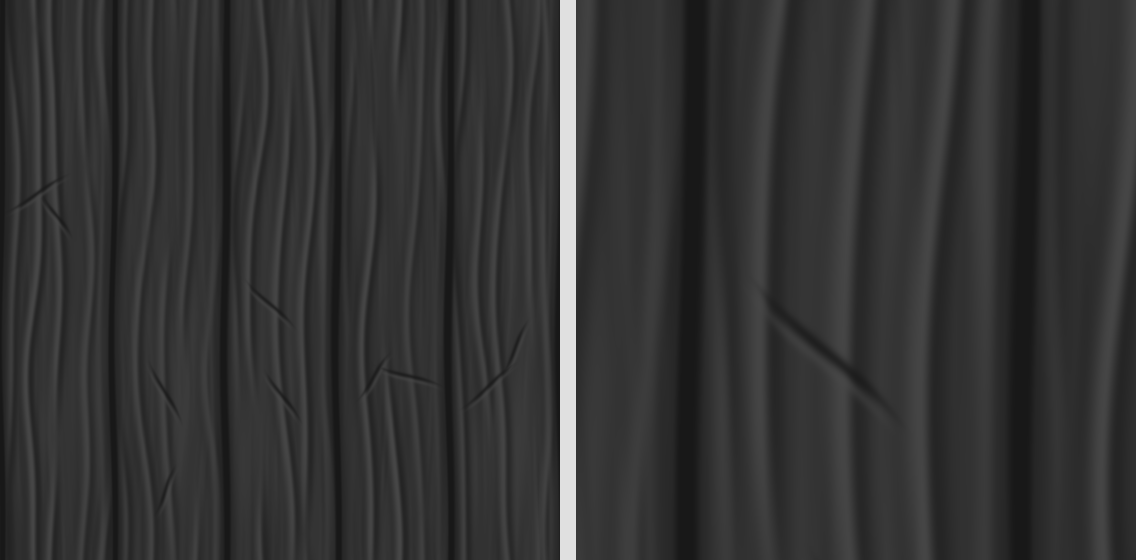
Left: the whole. Right: its middle third, enlarged.
This texture is drawn by a WebGL 2 fragment shader. Its source:

```glsl
#version 300 es
precision highp float;
// Dark painted wood: five upright planks with soft black seams between them.
// Each plank carries wavy grain ridges (a light crest beside a dark groove),
// fine brushed streaks, and a few tapered scratches scattered by hash.

uniform vec2 u_resolution;
out vec4 fragColor;

const float TAU = 6.2831853;
const float PLANKS = 5.0;
const int RIDGES = 5;            // grain ridges per plank
const int SCRATCHES = 2;         // scratches per plank
const float SEAM_WIDTH = 0.0065; // half width of the black gap
const float SEAM_SHADE = 0.021;  // reach of the shading beside it
const float CREST_WIDTH = 0.0046;
const float GROOVE_WIDTH = 0.0062;
const float SCRATCH_WIDTH = 0.0036;
const float STREAK_AMOUNT = 0.055;
const float PATCH_AMOUNT = 0.026;
const vec3 WOOD = vec3(0.207);
const vec3 SHADE = vec3(0.132);
const vec3 CREST = vec3(0.288);
const vec3 GAP = vec3(0.095);

float hash(vec2 p) {
  return fract(sin(dot(p, vec2(127.1, 311.7))) * 43758.5453);
}

// Value noise, periodic in y
float noise(vec2 p, float periodY) {
  vec2 i = floor(p);
  vec2 f = fract(p);
  f = f * f * (3.0 - 2.0 * f);
  float y0 = mod(i.y, periodY);
  float y1 = mod(i.y + 1.0, periodY);
  float low = mix(hash(vec2(i.x, y0)), hash(vec2(i.x + 1.0, y0)), f.x);
  float high = mix(hash(vec2(i.x, y1)), hash(vec2(i.x + 1.0, y1)), f.x);
  return mix(low, high, f.y);
}

float bell(float d, float width) {
  return exp(-d * d / (width * width));
}

// Sideways drift of a grain line; whole frequencies keep it seamless in y
float drift(float y, float seed) {
  float slow = sin(TAU * (y + hash(vec2(seed, 1.0))));
  float mid = sin(TAU * (2.0 * y + hash(vec2(seed, 2.0))));
  float quick = sin(TAU * (3.0 * y + hash(vec2(seed, 3.0))));
  return 0.010 * slow + 0.0045 * mid + 0.002 * quick;
}

// x: crest light, y: groove shade of all ridges on one plank
vec2 grain(float x, float y, float plank) {
  vec2 tone = vec2(0.0);
  for (int i = 0; i < RIDGES; i++) {
    float seed = plank * 17.0 + float(i) * 3.0 + 5.0;
    float jitter = hash(vec2(seed, 4.0)) - 0.5;
    float slot = (float(i) + 0.5 + 0.5 * jitter) / float(RIDGES);
    float center = slot / PLANKS + 0.45 * drift(y, plank + 40.0) + 0.7 * drift(y, seed);
    float reach = mix(0.32, 0.64, hash(vec2(seed, 5.0)));
    float along = abs(fract(y - hash(vec2(seed, 6.0)) + 0.5) - 0.5);
    float fade = 1.0 - smoothstep(reach - 0.2, reach, along);
    float strength = fade * mix(0.6, 1.0, hash(vec2(seed, 7.0)));
    float d = x - center;
    float thick = mix(0.6, 1.0, fade);
    // Painted strokes: sharp toward the groove, soft on the far flank
    float crest = bell(d, CREST_WIDTH * thick * (d < 0.0 ? 1.5 : 0.85));
    float g = d - 0.0088;
    float groove = bell(g, GROOVE_WIDTH * thick * (g < 0.0 ? 0.7 : 1.3));
    groove += 0.35 * bell(d + 0.014, 0.007);
    tone = max(tone, strength * vec2(crest, groove));
  }
  return tone;
}

// x: lit lip, y: dark cut of all scratches
vec2 scratches(vec2 p) {
  vec2 tone = vec2(0.0);
  for (int i = 0; i < int(PLANKS) * SCRATCHES; i++) {
    float seed = float(i) * 7.0 + 11.0;
    float plank = floor(float(i) / float(SCRATCHES));
    vec2 spot = vec2(hash(vec2(seed, 8.0)), hash(vec2(seed, 9.0)));
    vec2 center = vec2((plank + mix(0.3, 0.7, spot.x)) / PLANKS, mix(0.08, 0.94, spot.y));
    float side = hash(vec2(seed, 10.0)) < 0.5 ? -1.0 : 1.0;
    float angle = side * mix(0.3, 1.15, hash(vec2(seed, 11.0)));
    float halfLength = mix(0.05, 0.09, hash(vec2(seed, 12.0)));
    vec2 axis = vec2(cos(angle), sin(angle));
    vec2 q = p - center;
    float t = dot(q, axis) / halfLength;
    float d = dot(q, vec2(-axis.y, axis.x)) - 0.004 * sin(2.5 * t);
    float taper = 1.0 - smoothstep(0.2, 1.0, abs(t));
    float width = SCRATCH_WIDTH * mix(0.5, 1.0, taper);
    tone = max(tone, taper * vec2(bell(d + 0.0065, width), bell(d, width)));
  }
  return tone;
}

void main() {
  vec2 p = gl_FragCoord.xy / u_resolution;

  // Plank index and distance to the nearest, slightly wavering seam
  float bent = p.x - 0.003 - 0.003 * sin(TAU * (p.y + 0.35)) - 0.0015 * sin(TAU * 2.0 * p.y);
  float plank = floor(bent * PLANKS);
  float local = bent - plank / PLANKS;
  float seam = min(local, 1.0 / PLANKS - local);
  plank = mod(plank, PLANKS);

  // Brushed streaks and soft patches
  float flow = p.x + 0.6 * drift(p.y, plank + 40.0);
  float streak = 0.45 * noise(vec2(flow * 190.0, p.y * 6.0), 6.0)
               + 0.55 * noise(vec2(flow * 65.0, p.y * 4.0), 4.0) - 0.5;
  float patches = noise(vec2(p.x * 12.0, p.y * 5.0), 5.0) - 0.5;
  vec3 color = WOOD + STREAK_AMOUNT * streak + PATCH_AMOUNT * patches;

  // Grain ridges, then the rounded plank edges
  vec2 ridge = grain(local, p.y, plank);
  color = mix(color, SHADE, 0.85 * min(ridge.y, 1.0));
  color = mix(color, CREST, 0.85 * ridge.x);
  color = mix(color, CREST, 0.45 * bell(1.0 / PLANKS - local - 0.021, 0.005));
  color = mix(color, SHADE, 0.9 * bell(seam, SEAM_SHADE * 0.8));

  // Scratches and black gaps
  vec2 cut = scratches(p);
  color = mix(color, CREST, 0.5 * cut.x);
  color = mix(color, GAP, 0.75 * cut.y);
  float gapWidth = SEAM_WIDTH * mix(0.6, 1.25, noise(vec2(plank, p.y * 4.0), 4.0));
  color = mix(color, GAP, 1.0 - smoothstep(gapWidth * 0.5, gapWidth * 1.5, seam));
  fragColor = vec4(color, 1.0);
}
```
